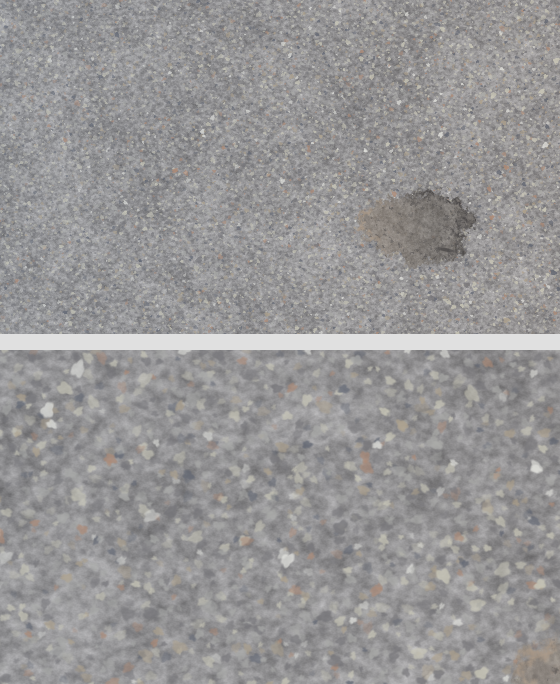
Top: the whole. Bottom: its middle third, enlarged.
Give the GLSL for this texture, as a Shadertoy shader.

```glsl
#define BASE_GREY vec3(0.580, 0.574, 0.579)
#define SOFTNESS 0.0018
#define FINE_CELL 0.0120
#define MEDIUM_CELL 0.021
#define LARGE_CELL 0.050
#define MOTTLE 0.22
#define DRIFT 0.10
#define PATCH_CENTER vec2(1.252, 0.318)
#define PATCH_RADII vec2(0.178, 0.114)
#define PATCH_BROWN vec3(0.475, 0.457, 0.440)
#define RIM_DARK vec3(0.29, 0.28, 0.28)
#define RIM_TAN vec3(0.68, 0.61, 0.54)

vec3 hash3(vec2 p) {
    vec3 h = fract(p.xyx * vec3(0.1031, 0.1030, 0.0973));
    h += dot(h, h.yxz + 33.33);
    return fract((h.xxy + h.yzz) * h.zyx);
}

float gradientNoise(vec2 p) {
    vec2 cell = floor(p), f = fract(p);
    vec2 w = f * f * f * (f * (f * 6.0 - 15.0) + 10.0);
    vec4 corner;
    for (int k = 0; k < 4; k++) {
        vec2 o = vec2(k & 1, k >> 1);
        float angle = 6.2832 * hash3(cell + o + 91.0).x;
        corner[k] = dot(vec2(cos(angle), sin(angle)), f - o);
    }
    return mix(mix(corner.x, corner.y, w.x), mix(corner.z, corner.w, w.x), w.y);
}

float fbm(vec2 p) {
    float sum = 0.0, gain = 0.6;
    for (int k = 0; k < 4; k++) {
        p = mat2(1.6, 1.2, -1.2, 1.6) * p + 7.3;
        sum += gain * gradientNoise(p);
        gain *= 0.6;
    }
    return sum;
}

// Mineral colour picked by a random value
vec3 stoneColor(float pick) {
    if (pick < 0.26) return vec3(0.67, 0.67, 0.66);
    if (pick < 0.50) return vec3(0.46, 0.455, 0.47);
    if (pick < 0.74) return vec3(0.79, 0.78, 0.72);
    if (pick < 0.84) return vec3(0.68, 0.63, 0.55);
    if (pick < 0.91) return vec3(0.37, 0.39, 0.44);
    if (pick < 0.96) return vec3(0.68, 0.54, 0.46);
    return vec3(0.89, 0.89, 0.87);
}

// Jittered cells of angular stones, laid over the ground colour
vec3 scatter(vec3 ground, vec2 p, float cell, float share, float size, float strength) {
    float edge = max(SOFTNESS, 0.6 / iResolution.y);
    vec2 g = p / cell;
    for (int j = -1; j <= 1; j++)
    for (int i = -1; i <= 1; i++) {
        vec2 id = floor(g) + vec2(i, j);
        vec3 place = hash3(id + floor(1.7 / cell));
        vec3 look = hash3(id + 57.0 + floor(2.9 / cell));
        if (place.z > share) continue;
        vec2 q = g - id - place.xy;
        float turn = (look.x - 0.5) * 2.4;
        q = mat2(cos(turn), sin(turn), -sin(turn), cos(turn)) * q;
        q.y *= 1.35;
        float a = atan(q.y, q.x);
        float radius = size * mix(0.55, 1.35, look.y * look.y);
        radius *= 1.0 + 0.14 * cos(3.0 * a + 40.0 * look.x) + 0.09 * cos(5.0 * a + 70.0 * look.y);
        float cover = 1.0 - smoothstep(-edge, edge, (length(q) - radius) * cell);
        float opacity = strength * mix(0.35, 1.0, fract(place.z * 71.0 + look.x));
        ground = mix(ground, stoneColor(look.z), cover * opacity);
    }
    return ground;
}

// Shallow worn patch with a ragged, partly shadowed rim
vec3 wornPatch(vec3 road, vec2 p) {
    vec2 q = (p - PATCH_CENTER) / PATCH_RADII;
    float ragged = 0.42 * fbm(p * 9.0) + 0.12 * fbm(p * 45.0);
    float d = length(q) - 0.93 + ragged + 0.07 * cos(3.0 * atan(q.y, q.x) + 0.6);
    float inside = 1.0 - smoothstep(-0.06, 0.04, d);
    float rim = exp(-pow((d + 0.06) / 0.07, 2.0));
    float crumbs = smoothstep(0.10, 0.32, fbm(p * 28.0) + 0.12 * q.x);

    vec3 soil = PATCH_BROWN + 0.17 * fbm(p * 14.0) + 0.12 * fbm(p * 60.0);
    soil += 0.06 * smoothstep(0.4, -0.7, q.x) * vec3(1.2, 1.0, 0.8);
    soil = mix(soil, RIM_DARK, crumbs * 0.6 * smoothstep(-0.3, 0.9, length(q)));
    vec3 col = mix(road, soil, inside * 0.86);

    float shade = smoothstep(-0.35, 0.75, q.x + 0.45 * q.y);
    float lit = smoothstep(-0.40, -0.85, q.x);
    float broken = smoothstep(-0.22, 0.22, fbm(p * 22.0 + 9.0));
    col = mix(col, RIM_DARK, rim * shade * mix(0.25, 0.95, broken));
    col = mix(col, RIM_TAN, rim * lit * 0.8 * broken);

    // Dark sliver near the lower right rim
    vec2 s = p - vec2(1.335, 0.252);
    float sliver = length(vec2(s.x / 0.036, (s.y + 0.2 * s.x) / 0.007));
    return mix(col, RIM_DARK, 0.75 * (1.0 - smoothstep(0.4, 1.1, sliver)));
}

void mainImage(out vec4 fragColor, in vec2 fragCoord) {
    vec2 p = fragCoord / iResolution.y;
    float across = fragCoord.x / iResolution.x;

    // Binder with broad tone drift, clouds and fine mottling
    vec3 col = BASE_GREY + DRIFT * fbm(p * 1.4) + 0.11 * fbm(p * 8.0);
    col += MOTTLE * fbm(p * vec2(32.0, 40.0));

    // Aggregate from fine grit to single large stones
    float clarity = mix(0.78, 1.0, across);
    col = scatter(col, p, FINE_CELL, 0.90, 0.38, 0.80 * clarity);
    col = scatter(col, p, MEDIUM_CELL, 0.55, 0.30, 0.88 * clarity);
    col = scatter(col, p, LARGE_CELL, 0.40, 0.16, 0.85 * clarity);

    // Cool haze towards the left
    col += mix(vec3(-0.006, 0.004, 0.012), vec3(0.004, 0.0, -0.005), across);
    col = wornPatch(col, p);
    fragColor = vec4(clamp(col, 0.0, 1.0), 1.0);
}
```
